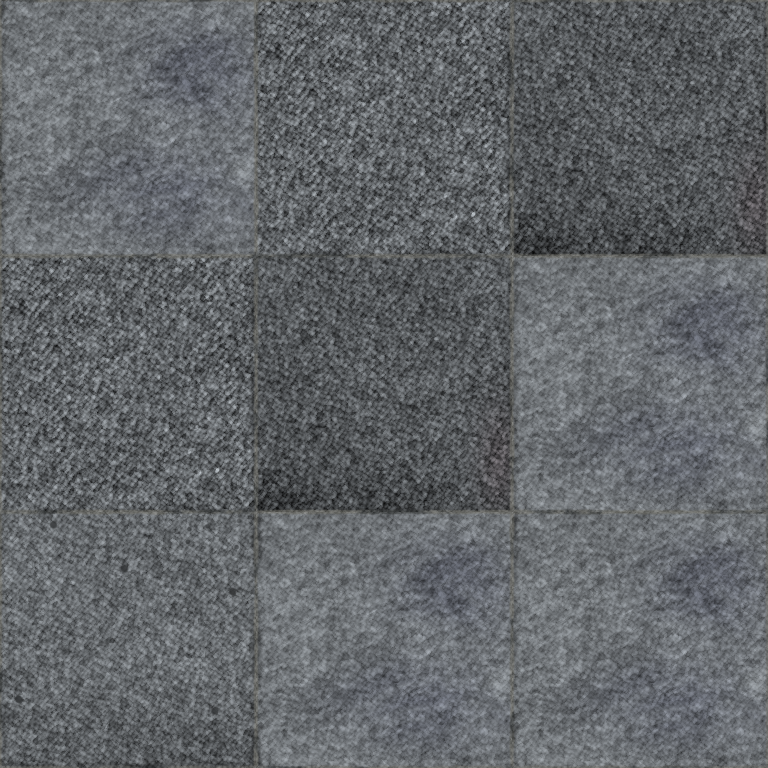
Reproduce this texture procedurally as a WebGL 1 fragment shader.

```glsl
precision highp float;
uniform vec2 u_resolution;

const float TILES = 3.0;
const vec3 STONE_TINT = vec3(0.965, 1.0, 1.03);
const vec3 SLATE_BLUE = vec3(0.95, 0.985, 1.075);
const vec3 RUST_TINT = vec3(1.01, 0.975, 1.01);
const vec3 JOINT_PALE = vec3(0.43, 0.43, 0.41);
const vec3 JOINT_DARK = vec3(0.25, 0.26, 0.26);

float hash(vec2 p) {
  return fract(sin(dot(p, vec2(127.1, 311.7))) * 43758.55);
}

mat2 rotation(float angle) {
  float c = cos(angle), s = sin(angle);
  return mat2(c, s, -s, c);
}

// x: distance to the nearest point, y: random value of that point
vec2 cellular(vec2 p) {
  vec2 base = floor(p), nearest = vec2(8.0, 0.0);
  for (int j = -1; j <= 1; j++) {
    for (int i = -1; i <= 1; i++) {
      vec2 id = base + vec2(float(i), float(j));
      float d = length(id + vec2(hash(id), hash(id + 37.0)) - p);
      if (d < nearest.x) nearest = vec2(d, hash(id + 71.0));
    }
  }
  return nearest;
}

// Warped layered sines, roughly -1 to 1
float clouds(vec2 p) {
  float sum = 0.0, amp = 0.6;
  for (int i = 0; i < 5; i++) {
    p += 0.7 * sin(p.yx * 1.3 + float(i) * 2.1);
    sum += amp * sin(p.x) * cos(p.y);
    p = rotation(0.9) * p * 1.9 + 3.7;
    amp *= 0.68;
  }
  return sum;
}

// Chipped surface lit from the upper left
float relief(vec2 p, float speckle) {
  vec2 here = cellular(p);
  float lit = cellular(p + vec2(0.35, -0.4)).x - here.x;
  return lit + speckle * (here.y - 0.5);
}

// Two crossing layers of short slanted chips
float chips(vec2 p) {
  float falling = relief(rotation(0.7) * p * vec2(38.0, 70.0), 1.0);
  float rising = relief(rotation(-0.8) * p * vec2(42.0, 74.0) + 9.0, 1.0);
  return 0.62 * falling + 0.72 * rising;
}

// Sparse round marks; keep is the share of cells that hold one
float spots(vec2 p, float radius, float keep) {
  vec2 c = cellular(p);
  return (1.0 - smoothstep(radius * 0.5, radius, c.x)) * step(1.0 - keep, c.y);
}

float blob(vec2 p, vec2 center, vec2 size) {
  vec2 d = (p - center) / size;
  return exp(-dot(d, d));
}

// 0 cleft, 1 grainy, 2 dark, 3 pitted
float tileKind(vec2 cell) {
  if (cell.y < 0.5) return cell.x < 0.5 ? 3.0 : 0.0;
  return mod(cell.x + TILES - 1.0 - cell.y, 3.0);
}

vec3 cleftStone(vec2 p, float grain, float cloud) {
  vec2 bend = vec2(0.02, 0.035) * clouds(p * 9.0 + 2.0);
  float streak = relief((p + bend) * vec2(15.0, 34.0), 0.6);
  float blue = blob(p, vec2(0.78, 0.72), vec2(0.25, 0.18))
             + blob(p, vec2(0.7, 0.25), vec2(0.35, 0.16));
  blue *= clamp(0.7 - 0.6 * cloud, 0.0, 1.3);
  float v = 0.452 + 0.045 * cloud + 0.1 * streak + 0.125 * grain - 0.045 * blue;
  return v * mix(STONE_TINT, SLATE_BLUE, min(blue, 1.0));
}

vec3 grainyStone(vec2 p, float grain, float cloud) {
  float v = 0.385 + 0.026 * cloud + 0.245 * grain;
  float corner = blob(p, vec2(0.82, 0.23), vec2(0.13, 0.16));
  v += 0.3 * corner * spots(rotation(0.5) * p * vec2(34.0, 20.0), 0.3, 0.2);
  return v * STONE_TINT;
}

vec3 darkStone(vec2 p, float grain, float cloud) {
  float v = 0.352 + 0.034 * cloud + 0.2 * grain;
  v -= 0.07 * blob(p, vec2(0.05, 0.05), vec2(0.4, 0.35));
  v -= 0.04 * (1.0 - smoothstep(0.0, 0.18, p.y));
  float rust = blob(p, vec2(0.95, 0.2), vec2(0.08, 0.2));
  return (v - 0.03 * rust) * mix(STONE_TINT, RUST_TINT, rust);
}

vec3 pittedStone(vec2 p, float grain, float cloud) {
  float v = 0.42 + 0.028 * cloud + 0.19 * grain;
  v -= 0.06 * (1.0 - smoothstep(0.0, 0.45, p.y));
  float pits = spots(p * 8.0 + 5.0, 0.15, 0.06);
  pits += spots(p * 22.0, 0.26, 0.2) * blob(p, vec2(0.85, 0.9), vec2(0.25, 0.1));
  return mix(v, 0.2, 0.8 * min(pits, 1.0)) * STONE_TINT;
}

void main() {
  vec2 uv = gl_FragCoord.xy / u_resolution * TILES;
  vec2 p = fract(uv);
  float kind = tileKind(floor(uv));
  vec2 seeded = p + kind * 13.0;
  float cloud = clouds(seeded * vec2(5.5, 9.0));
  float grain = chips(seeded);

  vec3 color = pittedStone(p, grain, cloud);
  if (kind < 0.5) color = cleftStone(p, grain, cloud);
  else if (kind < 1.5) color = grainyStone(p, grain, cloud);
  else if (kind < 2.5) color = darkStone(p, grain, cloud);

  // Broken shadows along the left, right and lower edges
  float ragged = clamp(0.4 + 0.6 * clouds(uv * 14.0), 0.0, 1.0);
  float side = kind < 0.5 ? p.x : min(1.0 - p.x, p.y + 0.004);
  color *= 1.0 - 0.45 * ragged * (1.0 - smoothstep(0.008, 0.03, side));

  // Thin worn joints
  vec2 border = min(p, 1.0 - p);
  float gap = min(border.x, border.y) + 0.003 * clouds(uv * 23.0);
  float joint = 1.0 - smoothstep(0.003, 0.012, gap);
  vec3 mortar = mix(JOINT_DARK, JOINT_PALE, smoothstep(-0.8, 0.1, clouds(uv * 9.0 + 4.0)));
  color = mix(color, mortar + 0.1 * grain, 0.8 * joint);

  gl_FragColor = vec4(clamp(color, 0.0, 1.0), 1.0);
}
```
